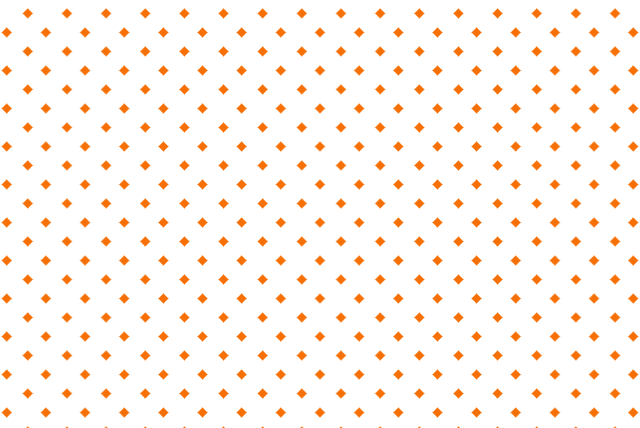
Reproduce this pattern procedurally as a Shadertoy shader.

```glsl
// Small orange diamonds on white, set in staggered rows.
// Two lattices share one tile size, each with its own offset; every lattice
// is folded into a single cell and drawn with a diamond distance function.

const vec3 PAPER = vec3(1.0);
const vec3 ORANGE = vec3(0.97, 0.44, 0.02);

// Lengths in canvas heights, measured from the top left corner
const vec2 TILE = vec2(0.09148, 0.0888);
const vec2 UPPER_CENTER = vec2(0.0649, 0.0314);
const vec2 LOWER_CENTER = vec2(0.0158, 0.0759);
const float HALF_DIAGONAL = 0.0118;

// Offset from the nearest lattice point
vec2 foldToCell(vec2 p, vec2 center, vec2 tile) {
    return (fract((p - center) / tile + 0.5) - 0.5) * tile;
}

// Signed distance to a square standing on its corner
float diamondDistance(vec2 p, float halfDiagonal) {
    return (abs(p.x) + abs(p.y) - halfDiagonal) * 0.70711;
}

float latticeDistance(vec2 p, vec2 center) {
    return diamondDistance(foldToCell(p, center, TILE), HALF_DIAGONAL);
}

void mainImage(out vec4 fragColor, in vec2 fragCoord) {
    float pixel = 1.0 / iResolution.y;
    vec2 p = vec2(fragCoord.x, iResolution.y - fragCoord.y) * pixel;

    // Nearest diamond of either lattice, with a soft edge about a pixel wide
    float d = min(latticeDistance(p, UPPER_CENTER), latticeDistance(p, LOWER_CENTER));
    float ink = clamp(0.5 - d / (1.2 * pixel), 0.0, 1.0);

    fragColor = vec4(mix(PAPER, ORANGE, ink), 1.0);
}
```
